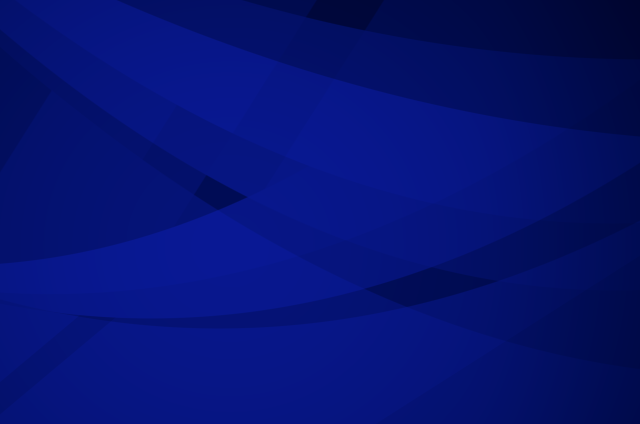
Reproduce this background procedurally as a WebGL 1 fragment shader.

```glsl
precision highp float;
uniform vec2 u_resolution;

// Soft step, about one pixel wide
float edge(float d) {
  return smoothstep(-0.75, 0.75, d * u_resolution.y);
}

// Coverage below the parabola y = k.x + k.y * x + k.z * x * x
float under(vec2 p, vec3 k) {
  float d = k.x + p.x * (k.y + k.z * p.x) - p.y;
  float slope = k.y + 2.0 * k.z * p.x;
  return edge(d / sqrt(1.0 + slope * slope));
}

// Coverage of a slanted strip between two offsets
float strip(float s, float from, float to) {
  return edge(s - from) * edge(to - s);
}

float shade(float amount, float coverage) {
  return mix(1.0, amount, coverage);
}

void main() {
  vec2 p = gl_FragCoord.xy / u_resolution;

  // Falling arcs, from top to bottom
  float crown = 1.0 - under(p, vec3(1.2155, -0.7006, 0.345));
  float roof = 1.0 - under(p, vec3(1.1302, -0.7731, 0.321));
  float belowSheen = under(p, vec3(1.0267, -1.1586, 0.606));
  float belowRibbon = under(p, vec3(0.931, -1.281, 0.666));
  float belowFold = under(p, vec3(0.89, -1.324, 0.5635));

  // Rising arcs, from top to bottom
  float wave = under(p, vec3(0.378, 0.115, 0.752));
  float belowCrest = under(p, vec3(0.31, -0.093, 0.595));
  float belowWave = under(p, vec3(0.284, -0.2968, 0.629));
  float belowRim = under(p, vec3(0.294, -0.4022, 0.588));

  float sheen = belowSheen * (1.0 - belowRibbon);
  float fold = belowRibbon * (1.0 - belowFold);
  float rim = belowWave * (1.0 - belowRim);

  // Wide glow, left of the centre
  vec2 d = (p - vec2(0.36, 0.42)) * vec2(1.0, 0.7);
  float light = 0.58 - 0.42 * dot(d, d) - 0.04 * smoothstep(0.72, 1.0, p.x);

  // Shadows of the upper arcs
  light *= shade(0.78, roof) * shade(0.78, crown);
  light *= shade(mix(0.92, 0.95, wave), sheen);
  light *= shade(mix(0.77, 0.9, wave), fold);
  light *= shade(mix(0.81, 1.0, wave), belowFold);

  // Shadows of the lower arcs
  light *= shade(0.96, belowCrest * (1.0 - belowWave));
  light *= shade(0.8, rim) * shade(0.94, belowRim);
  light *= shade(0.86, rim * fold);

  // Steep slanted strips behind the wave
  float steep = p.x + 0.418 * (1.0 - p.y);
  float beam = strip(steep, 0.495, 0.6) * (1.0 - wave);
  light *= shade(0.96, beam) * shade(0.78, beam * max(crown, fold));
  light *= shade(0.95, strip(steep, 0.38, 0.495) * (sheen + fold) * (1.0 - wave));
  light *= shade(0.88, edge(0.17 - steep) * belowFold * (1.0 - wave));

  // Shallow slanted strips below it
  float shallow = 1.0 - p.y;
  light *= shade(0.91, strip(p.x + 0.79 * shallow, 0.712, 0.772) * belowWave);
  light *= shade(0.94, edge(p.x + 1.04 * shallow - 1.627) * belowRim);

  // Navy to royal blue
  vec3 navy = vec3(0.0, 0.045, 0.32);
  vec3 royal = vec3(0.03, 0.09, 0.55);
  vec3 color = mix(navy, royal, (light - 0.32) / 0.23);
  gl_FragColor = vec4(clamp(color, 0.0, 1.0), 1.0);
}
```
